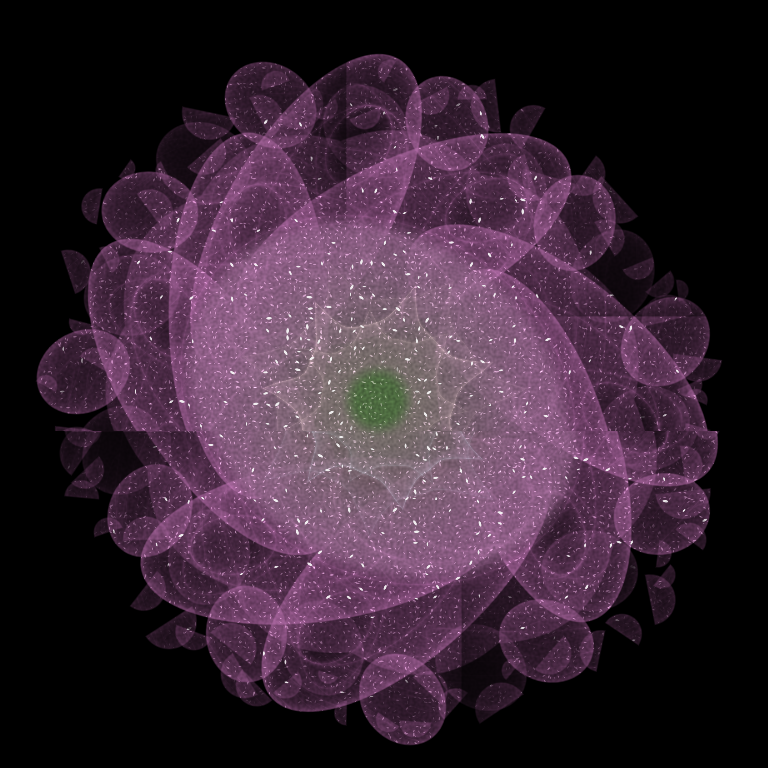
Write a three.js fragment shader that draws this background.

```glsl
varying vec2 vUv;
const float PI = 3.14159265, SOFT = 0.0014;
const vec2 CENTER = vec2(0.492, 0.479);
const float TURN = 1.7191, GOLDEN = 2.39996;         // angles between successive parts
const float LOBE_START = 2.1817, LOBE_LEAN = 2.5307; // first lobe, lean against its radius
const vec2 LOBE_SIZE = vec2(0.238, 0.104), POCKET_SIZE = vec2(0.056, 0.038);
const float BUD_START = 3.5779, BUD_SIZE = 0.057;
const float SEAM_Y = -0.04, SEAM_SHIFT = 0.012;
const vec3 DEEP_VIOLET = vec3(0.60, 0.31, 0.55), PALE_VIOLET = vec3(0.72, 0.44, 0.68);
const vec3 ORCHID = vec3(0.60, 0.41, 0.57), MAUVE = vec3(0.55, 0.44, 0.52);
const vec3 SAGE = vec3(0.45, 0.45, 0.39), LEAF = vec3(0.25, 0.41, 0.20);
const vec3 THREAD = vec3(0.66, 0.60, 0.55), TEAL = vec3(0.45, 0.58, 0.60);

float hash(vec2 p) {
  p = fract(p * vec2(0.1031, 0.1137));
  p += dot(p, p.yx + 33.33);
  return fract((p.x + p.y) * p.x * 17.0);
}
vec2 heading(float a) { return vec2(cos(a), sin(a)); }
vec2 toFrame(vec2 p, vec2 axis) { return vec2(dot(p, axis), dot(p, vec2(-axis.y, axis.x))); }
float corner(vec2 cell, vec2 f, vec2 o) { return dot(heading(2.0 * PI * hash(cell + o)), f - o); }
float gradientNoise(vec2 p) {
  vec2 i = floor(p), f = fract(p);
  vec2 u = f * f * f * (f * (f * 6.0 - 15.0) + 10.0);
  return mix(mix(corner(i, f, vec2(0.0)), corner(i, f, vec2(1.0, 0.0)), u.x),
             mix(corner(i, f, vec2(0.0, 1.0)), corner(i, f, vec2(1.0)), u.x), u.y);
}
float filament(vec2 p) { return exp(-abs(gradientNoise(p)) / 0.025); }
float ellipseDist(vec2 p, vec2 size) {
  float k = length(p / size);
  return k * (k - 1.0) / max(length(p / (size * size)), 0.001);
}
float inside(float d) { return 1.0 - smoothstep(-SOFT, SOFT, d); }
float line(float d) { return exp(-abs(d) / 0.0017); }
// Translucent film with a bright inner rim
float film(float d, float fill, float rim) {
  return inside(d) * (fill + rim * exp(min(d, 0.0) / 0.004) + 0.6 * rim * exp(min(d, 0.0) / 0.025));
}
// The outline is slightly oval
float reach(float a) { return 1.0 - 0.05 * cos(2.0 * a - 1.5); }
// Straight cuts, each darkening its counterclockwise side
float cutShade(vec2 p) {
  float shade = 1.0;
  for (int j = 0; j < 4; j++) {
    vec2 q = toFrame(p, heading(float(j) * PI * 0.5));
    float side = q.y - ((j == 0 || j == 3) ? 0.109 : 0.041);
    shade *= 1.0 - 0.5 * (1.0 - inside(side)) * exp(-max(side, 0.0) / 0.07) * smoothstep(0.17, 0.31, q.x);
  }
  return shade;
}
float petals(vec2 p) {
  float angle = atan(p.y, p.x);
  float light = 0.34 * inside(length(p) - reach(angle) * (0.335 + 0.02 * abs(sin(5.5 * angle))));
  // Long leaning lobes with nested loops and a dim pocket near the tip
  for (int i = 0; i < 8; i++) {
    float k = float(i), a = LOBE_START + TURN * k;
    vec2 q = toFrame(p - (0.293 + 0.0012 * k * k) * heading(a), heading(a + LOBE_LEAN));
    light += film(ellipseDist(q - vec2(0.13, 0.0), LOBE_SIZE), 0.24, 0.50);
    float pocket = ellipseDist(q - vec2(0.015, 0.012), POCKET_SIZE);
    light += 0.35 * line(pocket) - 0.20 * inside(pocket) * smoothstep(0.01, -0.03, pocket);
    light += 0.28 * line(ellipseDist(q - vec2(0.10, 0.02), LOBE_SIZE * vec2(0.6, 0.75)));
    light += 0.22 * line(ellipseDist(toFrame(q, heading(0.6)) - vec2(0.07, 0.0), LOBE_SIZE * 0.55));
  }
  // Round buds in two staggered rings
  for (int i = 0; i < 22; i++) {
    float k = mod(float(i), 11.0), inner = step(11.0, float(i));
    float a = BUD_START + TURN * k + 0.286 * inner;
    vec2 q = toFrame(p - reach(a) * (0.355 + 0.004 * k - 0.03 * inner) * heading(a), heading(a + 0.6));
    light += film(ellipseDist(q, BUD_SIZE * vec2(1.1, 0.92)), 0.32 - 0.2 * inner, 0.3 - 0.18 * inner);
  }
  // Clipped shards around the buds
  for (int i = 0; i < 64; i++) {
    float k = float(i), a = k * GOLDEN, h = hash(vec2(k, 7.0)), g = hash(vec2(k, 19.0));
    vec2 q = p - reach(a) * (0.365 + 0.07 * h) * heading(a);
    light += film(max(length(q) - 0.012 - 0.024 * g, dot(q, heading(40.0 * g))), 0.2, 0.12);
  }
  return max(light, 0.0);
}
// Scattered flecks, at most one in each cell
float flecks(vec2 p, float cellSize, float size, float density) {
  vec2 g = p / cellSize + 60.0, cell = floor(g);
  vec2 jitter = vec2(hash(cell + 3.0), hash(cell + 11.0)) * 0.5 + 0.25;
  vec2 q = toFrame((fract(g) - jitter) * cellSize, heading(2.0 * PI * hash(cell + 23.0)));
  float d = length(q / vec2(1.7, 0.75)) - size * (0.5 + 0.5 * hash(cell + 37.0));
  return step(hash(cell + 51.0), density) * (1.0 - smoothstep(-0.0006, 0.0007, d));
}
// Concave seven-pointed web, shaded outside its hollows
float web(vec2 p, float radius, float phase) {
  float cusp = 1.0 - abs(sin(3.5 * (atan(p.y, p.x) - phase)));
  float d = length(p) - radius * (0.78 + 0.36 * cusp * cusp);
  float hollow = step(0.0, d) * exp(-d / 0.018) * (1.0 - cusp);
  return line(d) + 0.45 * exp(-abs(d) / 0.016) * step(d, 0.0) - 0.4 * hollow;
}
void main() {
  vec2 p = vUv - CENTER;
  float below = step(p.y, SEAM_Y), r = length(p);
  vec2 s = p - vec2(SEAM_SHIFT * below, 0.0);
  // Petals with swirling fibres
  vec2 bend = vec2(gradientNoise(s * 9.0), gradientNoise(s * 9.0 + 31.0));
  vec2 swirl = toFrame(s, heading(5.0 * r)) + 0.03 * bend;
  float fibre = filament(swirl * 9.0 + 40.0) + 0.7 * filament(swirl * 21.0 + 80.0);
  float grain = gradientNoise(s * 240.0 + 90.0);
  float light = petals(s) * cutShade(p) * (0.92 + 0.25 * fibre + 0.3 * grain);
  float cover = 1.0 - exp(-light);
  vec3 color = cover * mix(DEEP_VIOLET, PALE_VIOLET, cover);
  // Pale inner body with overlapping loops
  float body = ellipseDist(toFrame(s, heading(-0.6)), vec2(0.270, 0.225));
  float haze = 1.0 - smoothstep(-0.025, 0.006, body), loops = line(body);
  for (int i = 0; i < 7; i++) {
    vec2 q = toFrame(s - 0.14 * heading(float(i) * TURN), heading(float(i) * TURN + 1.1));
    loops += 0.6 * line(ellipseDist(q, vec2(0.13, 0.085)));
  }
  vec3 bodyColor = mix(MAUVE, ORCHID, smoothstep(0.10, 0.24, r));
  color = mix(color, bodyColor * (0.95 + 0.10 * fibre + 0.2 * grain), 0.76 * haze) + 0.12 * PALE_VIOLET * loops;
  // Green heart and web
  color = mix(color, SAGE * (1.0 + 0.2 * grain), 0.85 * exp(-pow(r / 0.10, 2.0)));
  color = mix(color, LEAF * (1.0 + 0.3 * grain), 0.75 * (1.0 - smoothstep(0.025, 0.05, r)));
  vec2 w = s + 0.02 * bend;
  float threads = web(w, 0.130, 2.16) + 0.6 * web(w, 0.105, 2.55) + 0.4 * web(w, 0.165, 1.9);
  color += 0.20 * threads * mix(THREAD, TEAL, below);
  // Dust and bright flecks
  float seen = max(smoothstep(0.1, 0.5, cover), haze);
  float dust = flecks(s, 0.0065, 0.0010, 0.4) + flecks(s + 0.013, 0.011, 0.0014, 0.4);
  color += dust * 0.30 * seen * vec3(1.0, 0.85, 0.98);
  float sparks = flecks(s + 0.04, 0.014, 0.0021, 0.32 * exp(-pow(r / 0.18, 2.0)) + 0.04);
  color = mix(color, vec3(0.98), sparks * seen * smoothstep(0.035, 0.06, r) * 0.92);
  gl_FragColor = vec4(clamp(color, 0.0, 1.0), 1.0);
}
```
